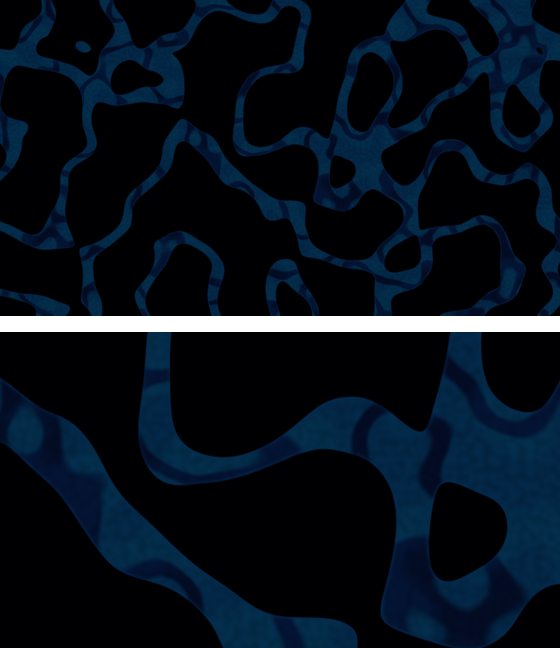
Top, the full canvas; bottom, a detail of the centre.
Reproduce this pattern procedurally as a Shadertoy shader.

```glsl
// Winding blue ribbons on black: the zone around the zero contour of smooth
// gradient noise forms the network, and a second, finer noise field draws
// dark veins across it. A faint rim and fine grain finish the surface.

// Ribbon network, in units of the canvas height
const float RIBBON_SCALE = 3.8;      // noise cells per canvas height
const float RIBBON_LEVEL = 0.102;    // half-width of the kept noise range
const float RIM_WIDTH = 0.0035;
const vec2  RIBBON_SEED = vec2(17.3, 5.8);

// Veins and surface
const float VEIN_SCALE = 7.5;
const float VEIN_INNER = 0.065;      // noise level where a vein is darkest
const float VEIN_OUTER = 0.145;      // noise level where a vein has faded
const float TINT_SCALE = 13.0;
const float GRAIN_SCALE = 110.0;
const float GRAIN_AMOUNT = 0.16;

// Colours
const vec3 BACKGROUND  = vec3(0.000, 0.000, 0.006);
const vec3 VEIN_DEEP   = vec3(0.010, 0.045, 0.135);
const vec3 VEIN_SOFT   = vec3(0.010, 0.075, 0.195);
const vec3 RIBBON_DIM  = vec3(0.010, 0.148, 0.268);
const vec3 RIBBON_BLUE = vec3(0.010, 0.172, 0.284);
const vec3 RIM_BLUE    = vec3(0.020, 0.165, 0.325);

// Unit gradient for a lattice point, from an integer hash
vec2 latticeGradient(vec2 cell) {
    uvec2 q = uvec2(ivec2(cell)) * uvec2(1597u, 3571u);
    uint h = (q.x ^ (q.y << 7)) * 74761u + q.y;
    h = (h ^ (h >> 15)) * 668265u;
    h = (h ^ (h >> 13)) * 374761u;
    h ^= h >> 16;
    float angle = float(h & 65535u) / 65536.0 * 6.28318;
    return vec2(cos(angle), sin(angle));
}

// Gradient noise, about -0.7 to 0.7
float gradientNoise(vec2 p) {
    vec2 cell = floor(p);
    vec2 f = p - cell;
    vec2 u = f * f * f * (f * (f * 6.0 - 15.0) + 10.0);
    vec2 e = vec2(1.0, 0.0);
    float a = dot(latticeGradient(cell), f);
    float b = dot(latticeGradient(cell + e.xy), f - e.xy);
    float c = dot(latticeGradient(cell + e.yx), f - e.yx);
    float d = dot(latticeGradient(cell + e.xx), f - e.xx);
    return mix(mix(a, b, u.x), mix(c, d, u.x), u.y);
}

// Two turned layers, so the lattice does not show
float layeredNoise(vec2 p) {
    const mat2 TURN = mat2(0.8, 0.6, -0.6, 0.8);
    return gradientNoise(TURN * p) + 0.5 * gradientNoise(1.7 * p + 31.4);
}

float ribbonField(vec2 p) {
    return layeredNoise(p * RIBBON_SCALE + RIBBON_SEED);
}

// Approximate distance into the ribbon; negative outside
float ribbonDepth(vec2 p) {
    const float STEP = 0.002;
    float n = ribbonField(p);
    vec2 slope = vec2(ribbonField(p + vec2(STEP, 0.0)) - n,
                      ribbonField(p + vec2(0.0, STEP)) - n) / STEP;
    return (RIBBON_LEVEL - abs(n)) / max(length(slope), 0.6);
}

// Blue surface crossed by dark veins
vec3 ribbonSurface(vec2 p) {
    float tint = smoothstep(-0.15, 0.15, gradientNoise(p * TINT_SCALE + 7.7));
    float vein = abs(layeredNoise(p * VEIN_SCALE + 53.1));
    float light = smoothstep(VEIN_INNER, VEIN_OUTER, vein);
    vec3 dark = mix(VEIN_DEEP, VEIN_SOFT, tint);
    vec3 blue = mix(RIBBON_DIM, RIBBON_BLUE, tint);
    float grain = gradientNoise(p * GRAIN_SCALE);
    return mix(dark, blue, light) * (1.0 + GRAIN_AMOUNT * grain);
}

void mainImage(out vec4 fragColor, in vec2 fragCoord) {
    vec2 p = fragCoord / iResolution.y;
    float pixel = 1.0 / iResolution.y;

    float depth = ribbonDepth(p);
    float cover = smoothstep(-pixel, pixel, depth);

    // Broken rim light just inside the edge
    float rim = 1.0 - smoothstep(0.0, RIM_WIDTH + pixel, depth);
    rim *= 0.45 + 0.5 * gradientNoise(p * 60.0 + 3.3);

    vec3 surface = mix(ribbonSurface(p), RIM_BLUE, rim);
    fragColor = vec4(mix(BACKGROUND, surface, cover), 1.0);
}
```
